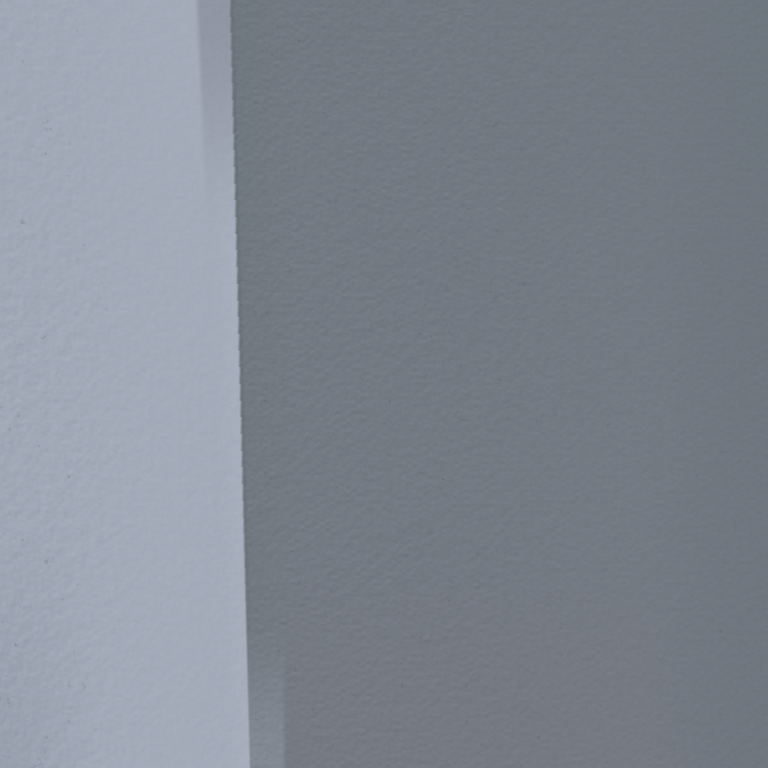
Write a three.js fragment shader that draws this texture.

```glsl
// Two painted plaster walls meeting at a slightly leaning corner: a pale lit
// wall on the left and a grey shaded wall on the right. Soft gradients set the
// light, and embossed value noise gives each wall its fine relief.
varying vec2 vUv;

const vec3 LIT_WALL = vec3(0.634, 0.664, 0.720);
const vec3 SHADED_WALL = vec3(0.452, 0.477, 0.511);
const vec3 UPPER_BEVEL = vec3(0.565, 0.587, 0.640);
const vec3 LOWER_BEVEL = vec3(0.512, 0.538, 0.576);

float hash(vec2 p) {
  return fract(sin(dot(p, vec2(127.1, 311.7))) * 43758.5453);
}

float valueNoise(vec2 p) {
  vec2 cell = floor(p);
  vec2 f = fract(p);
  f = f * f * (3.0 - 2.0 * f);
  float low = mix(hash(cell), hash(cell + vec2(1.0, 0.0)), f.x);
  float high = mix(hash(cell + vec2(0.0, 1.0)), hash(cell + vec2(1.0, 1.0)), f.x);
  return mix(low, high, f.y);
}

float fbm(vec2 p) {
  float sum = 0.0;
  float weight = 0.5;
  for (int i = 0; i < 3; i++) {
    sum += weight * valueNoise(p);
    p = mat2(1.6, 1.2, -1.2, 1.6) * p + 17.3;
    weight *= 0.5;
  }
  return sum;
}

// Relief lit along a direction, as the height difference across a short step
float emboss(vec2 p, vec2 lightStep) {
  return fbm(p + lightStep) - fbm(p - lightStep);
}

// Smooth step from 0 to 1 as x passes an edge
float sideOf(float x, float edge, float softness) {
  return smoothstep(-softness, softness, x - edge);
}

vec3 litWall(vec2 uv, float corner) {
  vec3 color = LIT_WALL;
  color += 0.012 * (smoothstep(0.0, 0.25, uv.x) - 0.5);
  color -= 0.030 * smoothstep(0.4, 0.0, uv.y) * smoothstep(0.15, 0.0, uv.x);

  // Darker bevel beside the corner, fading downwards
  float bevelEdge = 0.2565 + 0.045 * (1.0 - uv.y);
  float bevel = sideOf(uv.x, bevelEdge, 0.005) * smoothstep(0.66, 1.0, uv.y);
  color = mix(color, UPPER_BEVEL, bevel);
  color += 0.012 * smoothstep(0.035, 0.0, corner - uv.x) * (1.0 - bevel);

  // Relief in two sizes, strongest at the far left, with sparse dark pits
  float nearLeft = smoothstep(0.26, 0.0, uv.x);
  float calm = mix(1.0, 0.7, smoothstep(0.4, 0.9, uv.y));
  float relief = 0.6 * emboss(uv * 95.0, vec2(-0.25, 0.3));
  relief += 0.8 * emboss(uv * vec2(170.0, 185.0) + 41.0, vec2(-0.25, 0.35));
  color += calm * mix(0.020, 0.050, nearLeft) * relief;
  float pits = smoothstep(0.66, 0.85, fbm(uv * 100.0 + 7.0));
  return color - 0.10 * calm * nearLeft * pits;
}

vec3 shadedWall(vec2 uv, float corner) {
  vec3 color = SHADED_WALL;
  color += vec3(0.010, 0.004, 0.004) * (0.5 - uv.y);
  color -= vec3(0.018, 0.014, 0.014) * smoothstep(0.82, 1.0, uv.x);
  color -= vec3(0.010, 0.005, 0.008) * smoothstep(0.07, 0.0, uv.x - corner);
  color += 0.006 * (fbm(uv * 5.0) - 0.45);

  // Lighter bevel at the foot of the corner, fading upwards
  float bevel = 1.0 - sideOf(uv.x, 0.370, 0.004);
  bevel *= smoothstep(0.21, 0.0, uv.y);
  color = mix(color, LOWER_BEVEL, bevel);

  // Fine relief, drawn out sideways, calmer to the right
  float roughness = mix(0.040, 0.020, smoothstep(0.4, 1.0, uv.x));
  float relief = emboss(uv * vec2(150.0, 215.0), vec2(-0.12, 0.4));
  float pits = smoothstep(0.64, 0.85, fbm(uv * vec2(130.0, 170.0) + 23.0));
  return color + roughness * (relief - 1.2 * pits);
}

void main() {
  vec2 uv = vUv;

  // Leaning corner line with a faint serration
  float corner = mix(0.3255, 0.2995, uv.y);
  corner += 0.0014 * (fract(uv.y * 46.0) - 0.5) * smoothstep(0.1, 0.5, uv.y);

  vec3 color = mix(litWall(uv, corner), shadedWall(uv, corner),
                   sideOf(uv.x, corner, 0.0022));

  // Thin shadow tucked against the corner
  float seam = exp(-pow((uv.x - corner - 0.003) / 0.0025, 2.0));
  color -= 0.022 * seam * smoothstep(0.1, 0.3, uv.y);

  // Light grain over both walls
  color += 0.010 * (valueNoise(uv * 330.0) - 0.5);
  gl_FragColor = vec4(color, 1.0);
}
```
